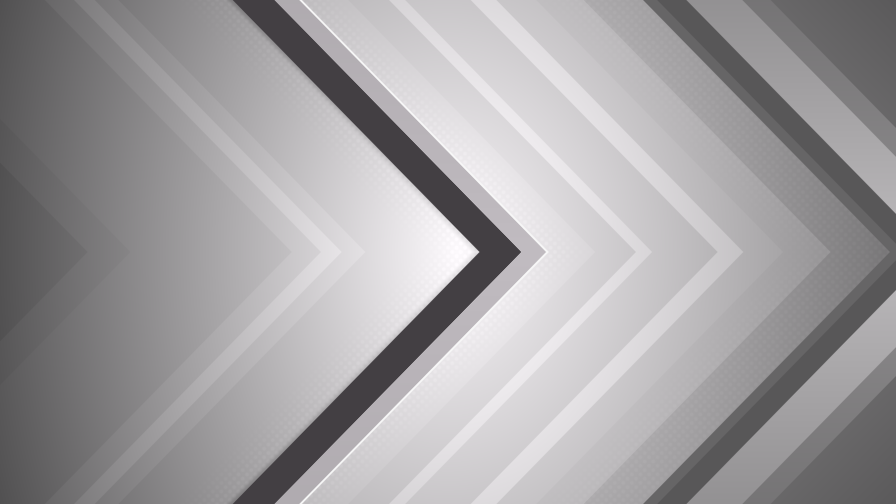
Write a WebGL 1 fragment shader that draws this background.

```glsl
precision highp float;
// Nested grey chevrons pointing right over a soft glow, with faint halftone dots.
uniform vec2 u_resolution;

const vec3 CHARCOAL = vec3(0.262, 0.247, 0.262);
const vec3 SILVER = vec3(0.755, 0.735, 0.755);
const vec3 TINT = vec3(1.0, 0.988, 1.0);
const float SLANT = 0.98;

// Smooth step up at an edge
float after(float c, float edge, float soft) {
  return smoothstep(edge - soft, edge + soft, c);
}

// Smooth strip between two edges
float band(float c, float start, float end, float soft) {
  return after(c, start, soft) - after(c, end, soft);
}

// Elliptical distance from the glow centre
float glowRadius(vec2 p, vec2 centre, float squash) {
  return length((p - centre) * vec2(1.0, squash));
}

// Round dots on a staggered square grid
float halftone(vec2 p, float pitch, float radius, float soft) {
  vec2 q = mat2(0.7071, -0.7071, 0.7071, 0.7071) * p / pitch;
  float d = length(fract(q) - 0.5);
  return 1.0 - smoothstep(radius - soft / pitch, radius + soft / pitch, d);
}

// Tone of the panel left of the dark chevron
float leftTone(vec2 p, float c, float soft) {
  float tone = 0.99 - 0.69 * glowRadius(p, vec2(0.02, 0.0), 0.7);
  tone -= 0.025 * (1.0 - after(c, -0.715, soft));
  tone -= 0.015 * (1.0 - after(c, -0.630, soft));
  tone += 0.030 * band(c, -0.310, -0.164, soft);
  tone += 0.045 * band(c, -0.252, -0.211, soft);
  return tone;
}

// Tone of the layered panels right of the dark chevron
float rightTone(vec2 p, float c, float soft) {
  float tone = 0.98 - 0.52 * glowRadius(p, vec2(0.0), 0.8);
  tone += 0.020 * band(c, 0.199, 0.292, soft);
  tone += 0.075 * band(c, 0.373, 0.405, soft);
  tone += 0.015 * band(c, 0.405, 0.535, soft);
  tone += 0.095 * band(c, 0.535, 0.586, soft);
  tone += 0.020 * band(c, 0.586, 0.665, soft);
  tone -= 0.055 * after(c, 0.759, soft);
  return tone;
}

// Tone of the outermost strips and dark corners
float outerTone(vec2 p, float c, float soft) {
  float rise = abs(p.y);
  float tone = mix(0.40, 0.345, after(c, 0.905, soft));
  tone = mix(tone, 0.74 - 0.33 * rise, after(c, 0.963, soft));
  tone = mix(tone, 0.56 - 0.20 * rise, after(c, 1.074, soft));
  return mix(tone, 0.41 - 0.22 * (c - 1.13), after(c, 1.130, soft));
}

void main() {
  vec2 p = (gl_FragCoord.xy - 0.5 * u_resolution) / u_resolution.y;
  float soft = 1.0 / u_resolution.y;
  float c = p.x + SLANT * abs(p.y);

  // Panels and their layered strips
  float tone = mix(leftTone(p, c, soft), rightTone(p, c, soft), after(c, 0.146, soft));

  // Halftone fading away from selected edges
  float fade = smoothstep(-0.07, 0.05, c) * (1.0 - after(c, 0.0625, soft));
  fade += band(c, 0.199, 0.292, soft) * (1.0 - smoothstep(0.2, 0.3, c));
  fade += 0.7 * smoothstep(0.64, 0.80, c) * (1.0 - after(c, 0.877, soft));
  tone += 0.022 * fade * halftone(p, 0.012, 0.3, soft);

  // Outer strips, then a soft shade along the dark chevron
  tone = mix(tone, outerTone(p, c, soft), after(c, 0.877, soft));
  tone -= 0.10 * smoothstep(0.045, 0.0625, c) * (1.0 - after(c, 0.0625, soft));
  vec3 colour = clamp(tone, 0.0, 1.0) * TINT;

  // Central dark chevron, silver border and bright rim
  vec3 silver = SILVER * (1.0 - 0.18 * abs(p.y));
  colour = mix(colour, CHARCOAL, band(c, 0.0625, 0.146, soft));
  colour = mix(colour, silver, band(c, 0.146, 0.195, soft));
  colour = mix(colour, vec3(0.97), band(c, 0.195, 0.200, soft));

  gl_FragColor = vec4(colour, 1.0);
}
```
